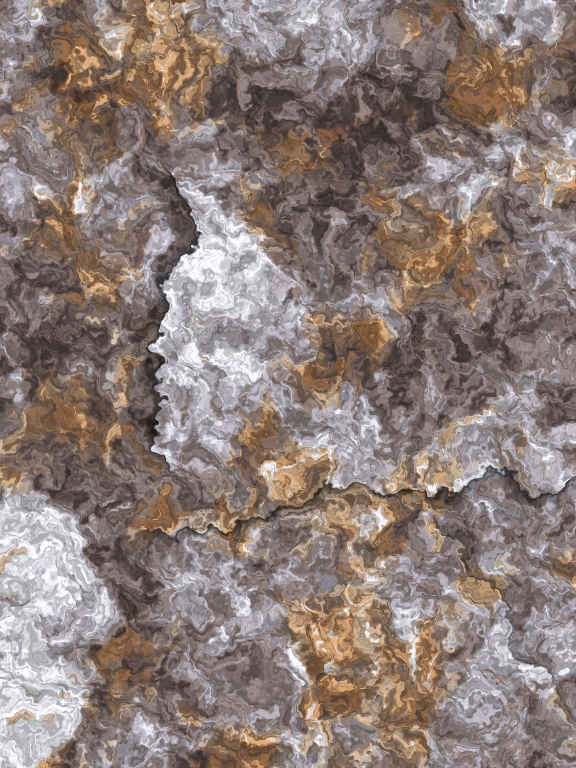
Reproduce this texture procedurally as a WebGL 2 fragment shader.

```glsl
#version 300 es
precision highp float;
// Weathered, rust-stained rock face with pale crystalline crusts and broken ledges.
// Layered noise gives a tone that is ranked into a mineral colour ramp; warped
// ledge curves, crystal flecks and a relief light add the fractures and grit.
#define PATCH_SCALE 7.0
#define GRIT_SCALE 48.0
#define FLECK_SCALE 62.0
#define WARP_AMOUNT 0.011
#define TONE_OFFSET -0.30
#define TONE_GAIN 1.45
#define RELIEF 0.12
#define RUST_AMOUNT 0.55
#define SHADOW_DEPTH 0.72

uniform vec2 u_resolution;
out vec4 fragColor;

float hash(vec2 p) {
  vec3 q = fract(vec3(p.xyx) * 0.1031);
  q += dot(q, q.yzx + 33.33);
  return fract((q.x + q.y) * q.z);
}

float noise(vec2 p) {
  vec2 i = floor(p), f = fract(p);
  f = f * f * (3.0 - 2.0 * f);
  float low = mix(hash(i), hash(i + vec2(1, 0)), f.x);
  float high = mix(hash(i + vec2(0, 1)), hash(i + vec2(1, 1)), f.x);
  return 2.0 * mix(low, high, f.y) - 1.0;
}

// Octave sum scaled to about unit deviation
float fbm(vec2 p, int octaves) {
  float sum = 0.0, power = 0.0, weight = 1.0;
  for (int i = 0; i < octaves; i++) {
    sum += weight * noise(p);
    power += weight * weight;
    weight *= 0.65;
    p = mat2(1.6, 1.2, -1.2, 1.6) * p + 17.3;
  }
  return sum / (0.43 * sqrt(power));
}

// Small angular crystals scattered one per cell
float flecks(vec2 p) {
  vec2 cell = floor(p);
  float cover = 0.0;
  for (int y = -1; y <= 1; y++)
    for (int x = -1; x <= 1; x++) {
      vec2 id = cell + vec2(x, y);
      vec2 d = p - id - vec2(hash(id + 3.1), hash(id + 8.7));
      float size = 0.6 * pow(hash(id + 21.4), 2.5);
      float reach = max(abs(d.x + 0.4 * d.y), abs(d.y));
      cover = max(cover, (1.0 - smoothstep(size - 0.16, size + 0.1, reach)) * smoothstep(0.05, 0.25, size));
    }
  return cover;
}

// Soft-edged elliptical crust
float crust(vec2 p, vec2 centre, vec2 radius, float softness) {
  return 1.0 - smoothstep(1.0 - softness, 1.0 + softness, length((p - centre) / radius));
}

// Shadow on the negative side of a ledge, fading outwards
float ledgeShadow(float d, float width) {
  return smoothstep(0.003, -0.002, d) * exp(min(d, 0.0) / width);
}

// Pale broken rim on the positive side of a ledge
float ledgeRim(float d, float width) {
  return smoothstep(-0.002, 0.003, d) * exp(-max(d, 0.0) / width);
}

void main() {
  vec2 uv = gl_FragCoord.xy / u_resolution.y;
  vec2 p = uv + WARP_AMOUNT * vec2(fbm(uv * 14.0, 5), fbm(uv * 14.0 + 40.0, 5));

  // Ledges: upright fracture, level fracture and slanting ridge
  float upright = p.x - 0.225 - 0.018 * sin((p.y - 0.6) * 15.0);
  float uprightSpan = smoothstep(0.36, 0.41, p.y) * (1.0 - smoothstep(0.78, 0.83, p.y));
  float level = p.y - 0.305 - 0.06 * smoothstep(0.2, 0.47, p.x);
  float levelSpan = smoothstep(0.16, 0.21, p.x);
  float ridge = 0.57 + (0.33 - p.y) * 0.72 - p.x;
  float ridgeSpan = 1.0 - smoothstep(0.31, 0.35, p.y);

  // Pale crusts
  float pale = 1.5 * crust(p, vec2(0.27, 0.58), vec2(0.075, 0.2), 0.35) * smoothstep(-0.003, 0.004, upright);
  pale += 1.7 * crust(p, vec2(0.02, 0.18), vec2(0.125, 0.18), 0.09);
  pale += 0.8 * crust(p, vec2(0.42, 0.63), vec2(0.13, 0.08), 0.7);
  pale += 0.8 * crust(p, vec2(0.4, 0.24), vec2(0.14, 0.1), 0.7);
  pale += 1.1 * crust(p, vec2(0.68, 0.83), vec2(0.09, 0.06), 0.5);
  pale += 0.7 * crust(p, vec2(0.42, 0.98), vec2(0.24, 0.08), 0.7);
  float rim = uprightSpan * ledgeRim(upright, 0.012) + 0.8 * levelSpan * ledgeRim(level, 0.014)
            + 1.2 * ridgeSpan * ledgeRim(ridge, 0.022);

  // Tone from broad stains, slanting streaks, grit and crystals
  vec2 slant = mat2(0.95, 0.3, -0.3, 0.95) * p;
  float grit = fbm(p * GRIT_SCALE, 4);
  float chips = flecks(p * FLECK_SCALE) + 0.6 * flecks(p * FLECK_SCALE * 1.9 + 9.0);
  float tone = TONE_OFFSET + 0.5 * fbm(p * PATCH_SCALE + 5.0, 6) + 0.5 * grit
             + 0.28 * fbm(slant * vec2(60.0, 17.0), 4) + 0.5 * (chips - 0.3) + pale + rim;
  float rank = 1.0 / (1.0 + exp(-TONE_GAIN * tone));

  // Mineral colours, warm or cool
  float warmth = fbm(p * 9.0 + 71.0, 6) - 0.45 * pale + 0.5 * ridgeSpan * rim;
  float warm = smoothstep(-0.3, 0.7, warmth);
  vec3 dark = vec3(0.34, 0.285, 0.275) * mix(0.7, 1.08, smoothstep(0.0, 0.18, rank));
  vec3 middle = mix(vec3(0.51, 0.455, 0.45), vec3(0.48, 0.385, 0.315), warm);
  vec3 light = mix(vec3(0.65, 0.63, 0.67), vec3(0.70, 0.615, 0.53), smoothstep(-0.6, 0.3, warmth));
  vec3 color = mix(dark, middle, smoothstep(0.12, 0.34, rank));
  color = mix(color, light, smoothstep(0.5, 0.7, rank));
  color = mix(color, vec3(0.83, 0.83, 0.86), smoothstep(0.79, 0.93, rank));

  // Ochre and rust stains stay off the white crystals
  float stain = smoothstep(0.1, 1.7, warmth + 0.35 * grit) * (1.0 - smoothstep(0.75, 0.92, rank));
  color = mix(color, color * vec3(1.12, 0.88, 0.58), RUST_AMOUNT * stain);

  // Light from the upper right, then shadow under the ledges
  vec2 toLight = vec2(0.003, 0.004);
  float slope = fbm(p * 32.0, 4) - fbm((p + toLight) * 32.0, 4);
  color *= 1.0 + RELIEF * clamp(slope * 2.0, -1.5, 1.5);
  float shadow = max(uprightSpan * ledgeShadow(upright, 0.009), levelSpan * ledgeShadow(level, 0.008));
  shadow = max(shadow, 0.5 * ridgeSpan * ledgeShadow(ridge, 0.014));
  color *= 1.0 - SHADOW_DEPTH * shadow;
  fragColor = vec4(clamp(color, 0.0, 1.0), 1.0);
}
```
